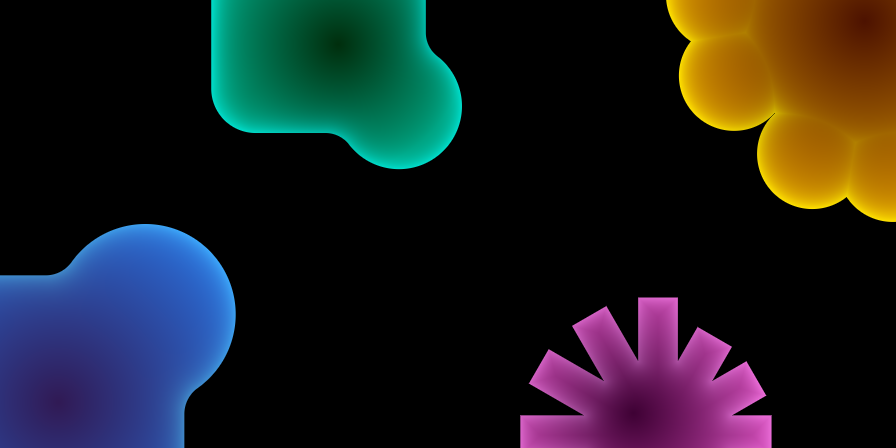
Give the GLSL for this background, as a Shadertoy shader.

```glsl
// Four glowing shapes on black: two filleted blobs, a scalloped cloud and a burst of bars.
// Each is a signed distance function, filled with a radial gradient
// and brightened towards its outline by an inner glow. Lengths are in canvas heights.

const float GLOW_WIDTH = 0.026;
const float FAR = 2.0;

// Blobs: box corner, disc inset from that corner, disc radius, fillet radius
const vec2 BLUE_CORNER = vec2(0.4115, 0.3854);
const float BLUE_INSET = 0.0872;
const float BLUE_DISC = 0.2018;
const float BLUE_FILLET = 0.0711;
const vec2 GREEN_CORNER = vec2(0.9505, 0.7031);
const float GREEN_INSET = 0.0599;
const float GREEN_DISC = 0.1406;
const float GREEN_FILLET = 0.0664;
const float GREEN_WIDTH = 0.479;
const float GREEN_ROUND = 0.099;

// Cloud: lobe positions are (along, across) its diagonal axis
const vec2 CLOUD_CENTER = vec2(1.956, 0.974);
const vec2 LOBE_INNER = vec2(0.3255, 0.1234);
const vec2 LOBE_OUTER = vec2(0.2188, 0.2708);
const float LOBE_RADIUS = 0.1232;
const float CLOUD_BODY = 0.32;

// Burst of bars
const vec2 BURST_CENTER = vec2(1.4688, 0.0286);
const float BAR_COUNT = 12.0;
const float BAR_HALF_WIDTH = 0.0443;
const float BAR_LONG = 0.3073;
const float BAR_SHORT = 0.2534;

const float TAU = 6.283185;

// Box with its corner at the origin, extending to negative x and y;
// only the left outer corner is rounded.
float cornerBox(vec2 q, float width, float rounding) {
    vec2 halfSize = 0.5 * vec2(width, FAR);
    vec2 v = q + halfSize;
    float r = v.x < 0.0 ? rounding : 0.0;
    vec2 e = abs(v) - halfSize + r;
    return length(max(e, 0.0)) + min(max(e.x, e.y), 0.0) - r;
}

// Box and disc joined by two circular fillets, mirrored on the corner diagonal
float blob(vec2 q, float width, float rounding, float inset, float disc, float fillet) {
    vec2 discCenter = vec2(-inset);
    float d = min(cornerBox(q, width, rounding), length(q - discCenter) - disc);
    vec2 folded = q.x > q.y ? q.yx : q;
    float reach = disc + fillet;
    float rise = inset + fillet;
    vec2 filletCenter = vec2(-inset - sqrt(reach * reach - rise * rise), fillet);
    vec2 v = folded - filletCenter;
    vec2 toDisc = discCenter - filletCenter;
    bool inWedge = v.x > 0.0 && v.x * toDisc.y - v.y * toDisc.x > 0.0;
    return inWedge ? min(d, fillet - length(v)) : d;
}

// Round body ringed by lobes, mirrored on the diagonal
float cloud(vec2 p) {
    vec2 v = p - CLOUD_CENTER;
    vec2 q = vec2(-v.x - v.y, abs(v.x - v.y)) * sqrt(0.5);
    float lobes = min(length(q - LOBE_INNER), length(q - LOBE_OUTER)) - LOBE_RADIUS;
    return min(length(q) - CLOUD_BODY, lobes);
}

// Bars repeated by angle; those right of vertical are shorter
float burst(vec2 p) {
    vec2 v = p - BURST_CENTER;
    float sector = TAU / BAR_COUNT;
    float index = floor(atan(v.y, v.x) / sector + 0.5);
    float a = index * sector;
    vec2 q = vec2(dot(v, vec2(cos(a), sin(a))), abs(dot(v, vec2(-sin(a), cos(a)))));
    float barLength = abs(index) < 2.5 ? BAR_SHORT : BAR_LONG;
    vec2 notch = vec2(BAR_HALF_WIDTH / tan(0.5 * sector), BAR_HALF_WIDTH);
    float side = q.x < notch.x ? -length(notch - q) : q.y - notch.y;
    return max(side, q.x - barLength);
}

// Radial gradient from core to rim, plus glow near the outline
void paint(inout vec3 color, float d, float radial, vec3 core, vec3 rim, vec3 glow) {
    vec3 fill = mix(core, rim, clamp(radial, 0.0, 1.0));
    fill += glow * exp(min(d, 0.0) / GLOW_WIDTH);
    float pixel = 1.0 / iResolution.y;
    color = mix(color, fill, clamp(0.5 - d / pixel, 0.0, 1.0));
}

void mainImage(out vec4 fragColor, in vec2 fragCoord) {
    vec2 p = fragCoord / iResolution.y;
    vec3 color = vec3(0.0);

    float blue = blob(p - BLUE_CORNER, FAR, 0.0, BLUE_INSET, BLUE_DISC, BLUE_FILLET);
    paint(color, blue, length(p - vec2(0.13, 0.102)) / 0.47,
        vec3(0.19, 0.10, 0.33), vec3(0.16, 0.42, 0.84), vec3(0.08, 0.24, 0.14));

    vec2 greenPoint = (p - GREEN_CORNER) * vec2(1.0, -1.0);
    float green = blob(greenPoint, GREEN_WIDTH, GREEN_ROUND, GREEN_INSET, GREEN_DISC, GREEN_FILLET);
    paint(color, green, length(p - vec2(0.755, 0.901)) / 0.286,
        vec3(0.0, 0.18, 0.05), vec3(0.0, 0.60, 0.46), vec3(0.0, 0.27, 0.34));

    paint(color, cloud(p), length(p - vec2(1.93, 0.953)) / 0.43,
        vec3(0.30, 0.07, 0.0), vec3(0.80, 0.53, 0.0), vec3(0.20, 0.36, 0.0));

    paint(color, burst(p), length(p - vec2(1.414, 0.078)) / 0.29,
        vec3(0.24, 0.0, 0.20), vec3(0.74, 0.24, 0.64), vec3(0.18, 0.19, 0.21));

    fragColor = vec4(color, 1.0);
}
```
